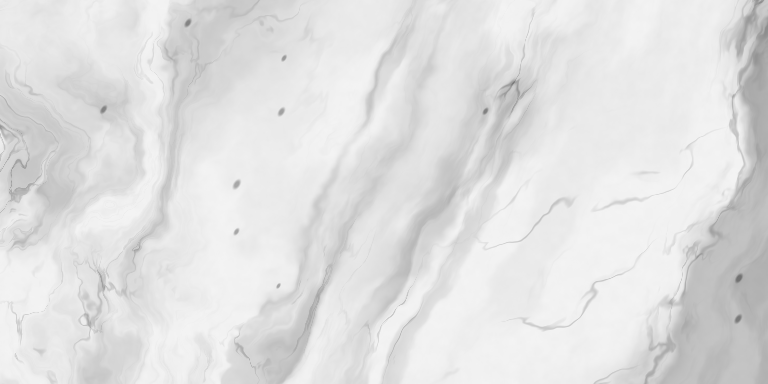
A WebGL 1 fragment shader for this texture:

```glsl
precision highp float;
// White marble slab with slanted grey veins, cloudy bands and a dark corner seam.

uniform vec2 u_resolution;

const vec3 STONE = vec3(0.948);        // clean white ground
const float LEFT_SLANT = 0.12;         // sideways lean of the veins per unit of height
const float MID_SLANT = 0.50;
const float RIGHT_SLANT = 0.33;
const float STREAK_POS = 0.85;         // positions across the vein direction
const float BAND_POS = 1.21;
const float SEAM_POS = 1.88;
const float CLOUD_DEPTH = 0.12;        // darkening of each layer
const float GRAIN_DEPTH = 0.15;
const float VEIN_DEPTH = 0.17;
const float STREAK_DEPTH = 0.26;
const float SEAM_DEPTH = 0.19;
const float FLECK_CELLS = 9.0;
const float FLECK_CHANCE = 0.05;

float hash(vec2 p) {
  vec3 q = fract(p.xyx * 0.1031);
  q += dot(q, q.yzx + 33.33);
  return fract((q.x + q.y) * q.z);
}

float noise(vec2 p) {
  vec2 i = floor(p), f = fract(p);
  f = f * f * f * (f * (f * 6.0 - 15.0) + 10.0);
  return mix(mix(hash(i), hash(i + vec2(1, 0)), f.x),
             mix(hash(i + vec2(0, 1)), hash(i + vec2(1, 1)), f.x), f.y);
}

float fbm(vec2 p) {
  float sum = 0.0, amp = 0.5;
  for (int i = 0; i < 5; i++) {
    sum += amp * noise(p);
    p = p * 2.03 + vec2(17.3, 9.1);
    amp *= 0.5;
  }
  return sum;
}

// Soft bell around a centre.
float bump(float x, float centre, float width) {
  float d = (x - centre) / width;
  return exp(-d * d);
}

// Thin crease where the noise crosses its mean.
float vein(vec2 p, float width) {
  return 1.0 - smoothstep(0.0, width, abs(fbm(p) - 0.48));
}

// Rare small dark inclusions, one at most per cell.
float flecks(vec2 p) {
  vec2 cell = floor(p * FLECK_CELLS);
  vec2 centre = 0.3 + 0.4 * vec2(hash(cell + 5.0), hash(cell + 11.0));
  vec2 d = fract(p * FLECK_CELLS) - centre;
  d.x -= 0.4 * d.y;
  float size = 0.04 + 0.07 * hash(cell + 23.0);
  float shape = 1.0 - smoothstep(0.3 * size, size, length(d * vec2(1.0, 0.7)));
  return shape * step(hash(cell + 41.0), FLECK_CHANCE);
}

void main() {
  vec2 p = gl_FragCoord.xy / u_resolution.y;

  // Warp the plane, more on the left, then lean it along the veins.
  vec2 bend = vec2(fbm(p * 3.5 + 3.0), fbm(p * 3.5 + 47.0)) - 0.48;
  vec2 q = p + bend * mix(0.42, 0.16, smoothstep(0.4, 0.9, p.x));
  float slant = mix(LEFT_SLANT, MID_SLANT, smoothstep(0.3, 0.9, q.x));
  slant = mix(slant, RIGHT_SLANT, smoothstep(1.4, 1.9, q.x));
  float s = q.x - slant * (q.y - 0.5);
  vec2 along = vec2(s, q.y);

  // Where the stone is busy: left field, centre streak, wide band, right seam.
  float left = 1.0 - smoothstep(0.42, 0.66, s);
  left *= 1.0 - 0.75 * smoothstep(0.65, 0.9, p.y) * (1.0 - smoothstep(0.28, 0.42, p.x));
  float streakZone = bump(s, STREAK_POS + 0.04, 0.08);
  float band = bump(s, BAND_POS, 0.13);
  float seamEdge = bump(s, SEAM_POS - 0.02, 0.05);
  float veil = bump(s, 0.75, 0.2) * (1.0 - smoothstep(0.15, 0.4, p.y));
  float busy = clamp(0.68 * left + 0.55 * streakZone + 0.85 * band
                     + 0.7 * seamEdge + 0.35 * veil, 0.0, 1.0);

  // Dark knots gather in patches.
  float knots = smoothstep(0.44, 0.7, fbm(p * vec2(5.0, 3.5) + 71.0));
  knots += 0.6 * bump(p.x, 0.06, 0.1) * bump(p.y, 0.62, 0.12);
  knots += 0.6 * bump(s, 1.09, 0.05) * bump(p.y, 0.33, 0.13);

  // Clouds, stretched grain and creases.
  float cloud = smoothstep(0.38, 0.66, fbm(along * vec2(6.0, 2.8) + 13.0));
  float grain = smoothstep(0.42, 0.70, fbm(along * vec2(14.0, 3.8) + 29.0));
  float dark = cloud * (0.028 + CLOUD_DEPTH * busy);
  dark += grain * GRAIN_DEPTH * busy * (1.0 - 0.35 * left);
  dark += vein(along * vec2(6.0, 2.2) + 31.0, 0.03)
        * VEIN_DEPTH * (0.15 + knots) * (0.12 + busy);
  dark += vein(along * vec2(12.0, 4.5) + 57.0, 0.032)
        * VEIN_DEPTH * (0.15 + knots) * busy;

  // Bold centre streak that thins out upward, with a pale companion.
  float wobble = 0.05 * (fbm(along * vec2(3.0, 4.0) + 83.0) - 0.48);
  float core = bump(s + wobble, STREAK_POS, mix(0.02, 0.009, smoothstep(0.4, 0.8, p.y)));
  float reach = 0.3 * smoothstep(0.15, 0.35, p.y) + 0.7 * bump(p.y, 0.5, 0.14);
  dark += core * reach * STREAK_DEPTH * (0.35 + grain);
  dark += 0.07 * bump(s + wobble, STREAK_POS + 0.11, 0.02) * (0.4 + grain);

  // Sparse, flatter cracks over the clean right side.
  vec2 r = vec2(0.82 * q.x + 0.57 * q.y, 0.82 * q.y - 0.57 * q.x);
  float clean = smoothstep(1.25, 1.45, s) * (1.0 - smoothstep(1.75, 1.85, s));
  float broken = smoothstep(0.46, 0.62, fbm(r * vec2(3.0, 5.0) + 97.0));
  dark += 0.15 * vein(r * vec2(1.6, 5.0) + 7.0, 0.018) * broken * clean;

  // Grey seam filling the lower right corner.
  float seam = smoothstep(SEAM_POS - 0.015, SEAM_POS + 0.02, s);
  dark += seam * (SEAM_DEPTH + 0.06 * (grain - cloud * 0.6));
  dark += 0.16 * seamEdge * vein(along * vec2(10.0, 4.0) + 19.0, 0.045);

  dark += 0.28 * flecks(p) + 0.02 * (fbm(p * 45.0) - 0.48);
  gl_FragColor = vec4(STONE - min(dark, 0.5), 1.0);
}
```
